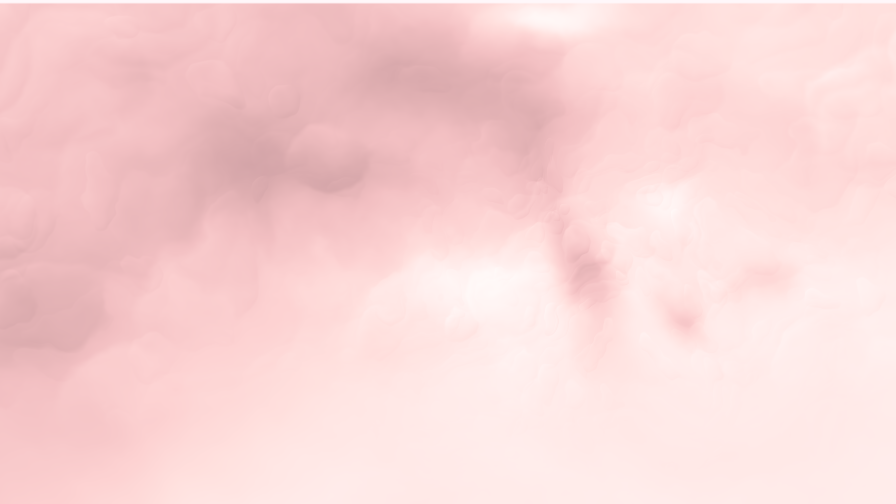
A Shadertoy shader for this background:

```glsl
// Soft pink cumulus: a diagonal light gradient with broad shaded cloud masses,
// edges broken up by domain-warped value noise, and layers of scattered,
// side-lit round puffs. One tone value is finally mapped to a pink ramp.

float hash(vec2 p) {
    return fract(sin(dot(p, vec2(127.1, 311.7))) * 43758.5453);
}

float valueNoise(vec2 p) {
    vec2 i = floor(p), f = fract(p);
    f = f * f * (3.0 - 2.0 * f);
    return mix(mix(hash(i), hash(i + vec2(1, 0)), f.x),
               mix(hash(i + vec2(0, 1)), hash(i + vec2(1, 1)), f.x), f.y);
}

float fbm(vec2 p) {
    float sum = 0.0, amp = 0.5;
    for (int i = 0; i < 5; i++) {
        sum += amp * valueNoise(p);
        p = mat2(1.6, 1.2, -1.2, 1.6) * p + 7.3;
        amp *= 0.5;
    }
    return sum;
}

// Soft elliptical mass, 1 at its centre
float mass(vec2 p, vec2 centre, vec2 radius) {
    vec2 q = (p - centre) / radius;
    return exp(-dot(q, q));
}

// Jittered discs, bright on the lit side and dim on the other
float puffs(vec2 p, float seed) {
    vec2 cell = floor(p);
    float sum = 0.0;
    for (int y = -1; y <= 1; y++)
    for (int x = -1; x <= 1; x++) {
        vec2 id = cell + vec2(x, y);
        float size = 0.3 + 0.4 * hash(id + seed);
        vec2 jitter = vec2(hash(id + seed + 3.1), hash(id + seed + 8.7));
        vec2 q = (p - id - jitter) / size;
        float d = length(q);
        float body = smoothstep(1.03, 0.86, d);
        sum += body * d * dot(q, vec2(-0.55, 0.83)) * hash(id + seed + 5.9);
    }
    return sum;
}

// Broad composition of light and shade
float cloudTone(vec2 p) {
    float t = 0.48 + 0.46 * smoothstep(0.3, 1.2, p.x + 0.5 - p.y);
    t -= 0.36 * mass(p, vec2(0.48, 0.65), vec2(0.25, 0.14));
    t -= 0.32 * mass(p, vec2(0.90, 0.82), vec2(0.21, 0.14));
    t -= 0.27 * mass(p, vec2(0.06, 0.40), vec2(0.17, 0.19));
    t -= 0.33 * mass(p, vec2(1.08, 0.68), vec2(0.15, 0.14));
    t -= 0.28 * mass(p, vec2(0.78, 0.59), vec2(0.16, 0.09));
    t -= 0.24 * mass(p, vec2(1.45, 0.74), vec2(0.42, 0.17));
    t -= 0.18 * mass(p, vec2(1.78, 0.92), vec2(0.16, 0.25));
    t += 0.25 * mass(p, vec2(0.88, 0.45), vec2(0.17, 0.06));
    t += 0.55 * mass(p, vec2(1.12, 0.98), vec2(0.14, 0.05));
    t += 0.25 * mass(p, vec2(1.35, 0.57), vec2(0.06, 0.04));

    // Slanted crevice and small dark tufts beside it
    vec2 slant = mat2(0.93, 0.37, 0.37, -0.93) * (p - vec2(1.16, 0.43));
    t -= 0.58 * mass(slant, vec2(0.0), vec2(0.05, 0.15));
    t -= 0.40 * mass(p, vec2(1.35, 0.38), vec2(0.04, 0.035));
    t -= 0.22 * mass(p, vec2(1.52, 0.45), vec2(0.05, 0.04));
    return t;
}

vec3 pinkRamp(float t) {
    vec3 c = mix(vec3(0.79, 0.61, 0.63), vec3(0.87, 0.68, 0.69), clamp(t / 0.2, 0.0, 1.0));
    c = mix(c, vec3(0.95, 0.75, 0.76), clamp((t - 0.2) / 0.2, 0.0, 1.0));
    c = mix(c, vec3(0.99, 0.82, 0.82), clamp((t - 0.4) / 0.2, 0.0, 1.0));
    c = mix(c, vec3(1.00, 0.88, 0.87), clamp((t - 0.6) / 0.2, 0.0, 1.0));
    c = mix(c, vec3(1.00, 0.94, 0.935), clamp((t - 0.8) / 0.2, 0.0, 1.0));
    return mix(c, vec3(1.0, 0.99, 0.985), clamp((t - 1.0) / 0.2, 0.0, 1.0));
}

void mainImage(out vec4 fragColor, in vec2 fragCoord) {
    vec2 p = fragCoord / iResolution.y;
    p.x *= 1.7778 * iResolution.y / iResolution.x;

    // Warp the plane so that the masses get billowing edges
    vec2 warp = vec2(fbm(p * 5.0 + 2.0), fbm(p * 5.0 + 19.0)) - 0.48;
    vec2 w = p + 0.13 * warp;
    float tone = cloudTone(w);

    // Detail is strong in the cloud band and fades towards the smooth floor
    float band = smoothstep(0.15, 0.42, w.y + 0.15 * smoothstep(0.5, 0.0, p.x));
    float crisp = mass(p, vec2(1.2, 0.48), vec2(0.35, 0.25));
    tone += 0.15 * band * puffs(w * 4.0, 1.0);
    tone += (0.08 * band + 0.06 * crisp) * puffs(w * 9.0 + warp, 23.0);
    tone += 0.16 * crisp * puffs(w * 20.0 + warp * 2.0, 47.0);
    tone += (0.12 + 0.16 * band) * (fbm(w * vec2(5.0, 7.0) + 31.0) - 0.48);

    // Pale strip along the upper border
    vec3 col = mix(pinkRamp(tone), vec3(1.0, 0.97, 0.98), smoothstep(0.991, 0.996, p.y));
    fragColor = vec4(col, 1.0);
}
```
